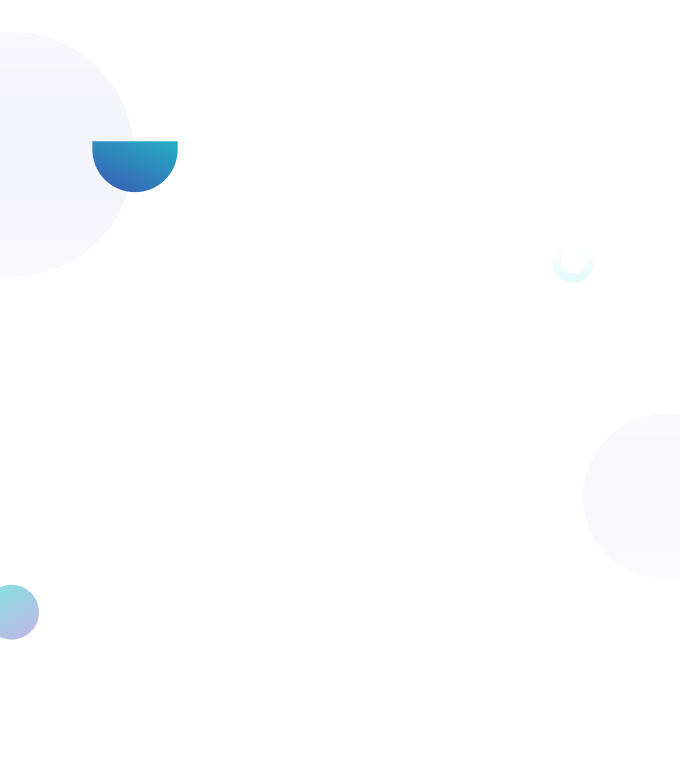
Reproduce this background procedurally as a Shadertoy shader.

```glsl
// Draws a white page with pale discs, a blue half disc, a faint ring and a small teal disc.

const vec3 WHITE = vec3(1.0);
const vec3 LAVENDER = vec3(0.955, 0.955, 0.983);
const vec3 MIST = vec3(0.967, 0.967, 0.988);
const vec3 INDIGO = vec3(0.225, 0.345, 0.70);
const vec3 TEAL = vec3(0.14, 0.70, 0.78);
const vec3 AQUA = vec3(0.55, 0.87, 0.88);
const vec3 LILAC = vec3(0.73, 0.73, 0.90);
const vec3 MINT = vec3(0.89, 0.985, 0.98);

float disc(vec2 p, float radius) {
    return length(p) - radius;
}

// Half disc whose sides run straight up to a flat top
float bowl(vec2 p, float radius, float top) {
    float body = length(vec2(p.x, min(p.y, 0.0))) - radius;
    return max(body, p.y - top);
}

float ring(vec2 p, float outer, float inner) {
    return max(length(p) - outer, inner - length(p));
}

// Antialiased coverage of a signed distance
float coverage(float dist, float pixel) {
    return clamp(0.5 - dist / pixel, 0.0, 1.0);
}

// Position along a direction, 0 to 1 across a shape of the given radius
float ramp(vec2 p, vec2 direction, float radius) {
    return clamp(0.5 + 0.5 * dot(p, normalize(direction)) / radius, 0.0, 1.0);
}

// Vertical tint, strongest at the middle and fading to both ends
vec3 paleTint(vec2 p, float radius, vec3 tint, float topFade, float bottomFade) {
    float h = p.y / radius;
    float fade = h > 0.0 ? topFade * h : -bottomFade * h;
    return mix(tint, WHITE, clamp(fade * abs(h), 0.0, 1.0));
}

void mainImage(out vec4 fragColor, in vec2 fragCoord) {
    float pixel = 1.0 / iResolution.y;
    vec2 uv = fragCoord * pixel;
    float right = iResolution.x * pixel;
    vec3 color = WHITE;

    // Large pale disc, upper left
    vec2 p = uv - vec2(0.015, 0.799);
    float r = 0.1593;
    color = mix(color, paleTint(p, r, LAVENDER, 0.35, 0.55), coverage(disc(p, r), pixel));

    // Pale disc cut by the right edge
    p = uv - vec2(right - 0.018, 0.353);
    r = 0.1079;
    color = mix(color, paleTint(p, r, MIST, 0.35, 0.75), coverage(disc(p, r), pixel));

    // Blue half disc
    p = uv - vec2(0.1758, 0.8053);
    r = 0.0555;
    vec3 fill = mix(INDIGO, TEAL, ramp(p + vec2(0.0, 0.02), vec2(0.45, 1.0), r));
    color = mix(color, fill, coverage(bowl(p, r, 0.0107), pixel));

    // Ring that fades out towards its top
    p = uv - vec2(right - 0.139, 0.6593);
    r = 0.0273;
    fill = mix(MINT, WHITE, smoothstep(0.0, 0.9, ramp(p, vec2(0.0, 1.0), r)));
    color = mix(color, fill, coverage(ring(p, r, 0.0156), pixel));

    // Small teal disc, lower left
    p = uv - vec2(0.0151, 0.2029);
    r = 0.0356;
    fill = mix(AQUA, LILAC, ramp(p, vec2(0.6, -1.0), r));
    color = mix(color, fill, coverage(disc(p, r), pixel));

    fragColor = vec4(color, 1.0);
}
```
